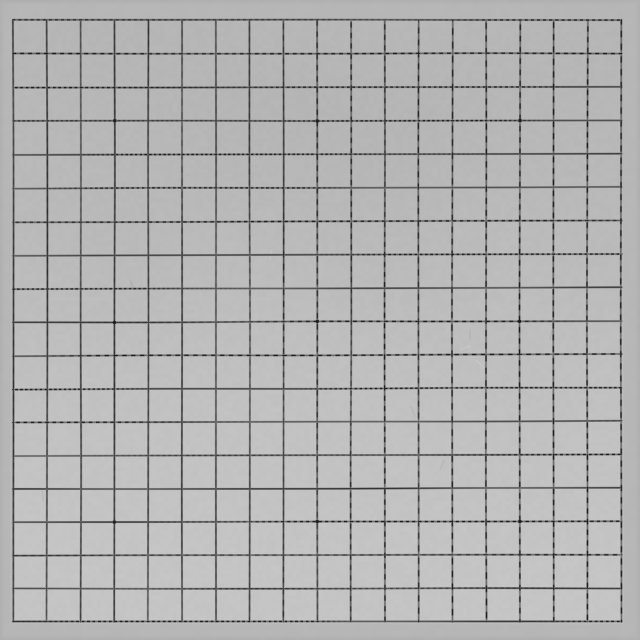
Give the GLSL for this pattern, as a WebGL 2 fragment shader.

```glsl
#version 300 es
precision highp float;
// A worn grey game board: an 18 by 18 grid of thin broken ink lines with nine small dots.

#define CELLS 18.0
#define GRID_MIN vec2(0.0202, 0.0286)
#define GRID_MAX vec2(0.9712, 0.9688)
#define LINE_HALF_WIDTH 0.00125
#define LINE_SOFTNESS 0.0006
#define DOT_RADIUS 0.0030
#define BOW 0.0028
#define SCUFFS 9
#define INK vec3(0.09)
#define BOARD_TOP vec3(0.713)
#define BOARD_BOTTOM vec3(0.772)
#define MARGIN vec3(0.715)

uniform vec2 u_resolution;
out vec4 fragColor;

float hash(vec2 p) {
    p = fract(p * vec2(0.1031, 0.1137));
    p += dot(p, p.yx + 33.33);
    return fract((p.x + p.y) * p.x * 97.3);
}

float noise(vec2 p) {
    vec2 i = floor(p), f = fract(p);
    f = f * f * (3.0 - 2.0 * f);
    return mix(mix(hash(i), hash(i + vec2(1, 0)), f.x),
               mix(hash(i + vec2(0, 1)), hash(i + vec2(1, 1)), f.x), f.y);
}

float softEdge(float d, float blur) {
    return 1.0 - smoothstep(-blur, blur, d);
}

// Ink strength along a line: slow fading plus short dashes.
float brokenInk(float along, float id, float dashAmount, float pitch) {
    float seed = id * 7.3 + 2.0;
    float fade = noise(vec2(along * 5.0, seed));
    float phase = along * pitch + 1.2 * noise(vec2(along * 4.0, seed + 50.0)) + hash(vec2(seed, 4.0));
    float dash = smoothstep(-0.5, 0.5, sin(6.2832 * phase));
    float solid = 0.56 + 0.34 * fade;
    return mix(solid, 0.52 + 0.46 * dash, dashAmount);
}

// Distance to a segment, for the scuffs.
float segment(vec2 p, vec2 a, vec2 b) {
    vec2 ab = b - a;
    return length(p - a - ab * clamp(dot(p - a, ab) / dot(ab, ab), 0.0, 1.0));
}

void main() {
    vec2 uv = gl_FragCoord.xy / u_resolution;
    float pixel = 1.0 / min(u_resolution.x, u_resolution.y);
    float blur = LINE_SOFTNESS + 0.5 * pixel;
    vec2 span = GRID_MAX - GRID_MIN;
    vec2 pitch = span / CELLS;

    // Slight bowing of the rows and columns.
    vec2 g = (uv - GRID_MIN) / span;
    vec2 arch = sin(3.14159 * clamp(g, 0.0, 1.0));
    vec2 p = uv - GRID_MIN;
    p.y += BOW * arch.y * (1.0 - g.x);
    p.x += 0.6 * BOW * arch.y * (g.x - 0.45);
    vec2 id = clamp(floor(p / pitch + 0.5), 0.0, CELLS);
    p.x += 0.0012 * (noise(vec2(uv.y * 4.0, id.x * 3.7)) - 0.5);
    p.y += 0.0012 * (noise(vec2(uv.x * 4.0, id.y * 5.1 + 90.0)) - 0.5);
    vec2 offset = p - id * pitch;

    // Board tone, margin and grain.
    vec3 color = mix(BOARD_BOTTOM, BOARD_TOP, smoothstep(0.05, 0.95, uv.y));
    color += 0.012 * (noise(uv * 5.0) - 0.5) + 0.014 * (noise(uv * 150.0) - 0.5);
    vec2 outside = abs(g - 0.5) - 0.5;
    float margin = smoothstep(-0.002, 0.006, max(outside.x, outside.y));
    color = mix(color, MARGIN + 0.008 * (noise(uv * 90.0) - 0.5), margin);
    vec2 rim = min(uv, 1.0 - uv);
    color -= 0.025 * (1.0 - smoothstep(0.0, 0.009, min(rim.x, rim.y)));

    // Faint scuffs.
    for (int i = 0; i < SCUFFS; i++) {
        float n = float(i) * 3.0 + 1.0;
        vec2 a = vec2(hash(vec2(n, 11.0)), hash(vec2(n, 27.0)));
        float angle = 6.2832 * hash(vec2(n, 43.0));
        vec2 b = a + 0.016 * vec2(cos(angle), sin(angle));
        float tone = hash(vec2(n, 59.0)) > 0.4 ? 0.05 : -0.07;
        color += tone * softEdge(segment(uv, a, b) - 0.0006, blur);
    }

    // Columns break up toward the right; rows break up in patches.
    float columnDash = 0.15 + 0.8 * smoothstep(0.3, 0.75, g.x + 0.3 * noise(vec2(uv.y * 4.0, id.x)) - 0.15);
    float rowDash = smoothstep(0.3, 0.6, noise(vec2(uv.x * 3.0, id.y * 2.3 + 20.0)));
    float rowPitch = 65.0 + 75.0 * hash(vec2(id.y, 71.0));
    float columnInk = brokenInk(uv.y, id.x, columnDash, 48.0 + 14.0 * hash(vec2(id.x, 83.0)));
    float rowInk = brokenInk(uv.x, id.y + 40.0, rowDash, rowPitch);

    // Lines stop at the outer frame.
    vec2 inside = vec2(softEdge(outside.x * span.x - LINE_HALF_WIDTH, blur),
                       softEdge(outside.y * span.y - LINE_HALF_WIDTH, blur));
    float column = columnInk * softEdge(abs(offset.x) - LINE_HALF_WIDTH, blur) * inside.y;
    float row = rowInk * softEdge(abs(offset.y) - LINE_HALF_WIDTH, blur) * inside.x;
    float ink = max(column, row);

    // Dots on every sixth crossing, starting from the fourth line.
    vec2 sixth = mod(id - 3.0, 6.0);
    if (max(sixth.x, sixth.y) < 0.5)
        ink = max(ink, 0.95 * softEdge(length(offset) - DOT_RADIUS, blur));

    fragColor = vec4(mix(color, INK, ink), 1.0);
}
```
